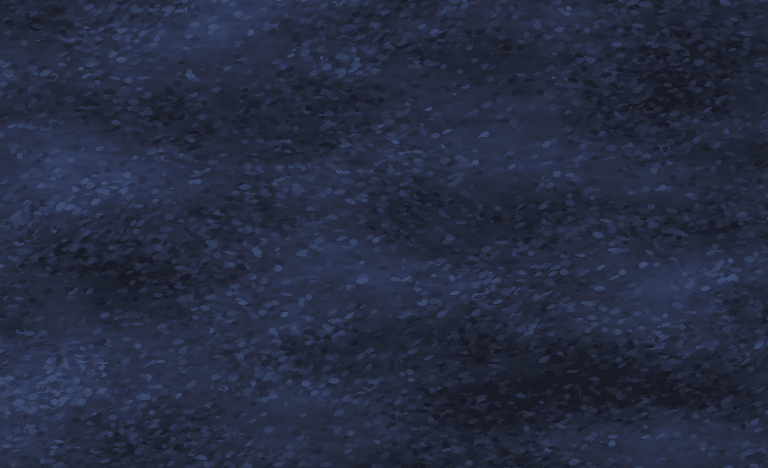
Reproduce this texture procedurally as a Shadertoy shader.

```glsl
const vec3 DEEP   = vec3(0.09, 0.10, 0.145);
const vec3 DARK   = vec3(0.12, 0.14, 0.20);
const vec3 MIDDLE = vec3(0.15, 0.17, 0.25);
const vec3 BLUE   = vec3(0.17, 0.20, 0.31);
const vec3 PALE   = vec3(0.20, 0.25, 0.38);
const vec3 BRIGHT = vec3(0.24, 0.30, 0.45);

// Lengths are in canvas heights.
const int   LAYERS       = 6;
const vec2  CELL         = vec2(0.025, 0.0145);
const vec2  DAB_RADIUS   = vec2(0.0122, 0.0064);
const float DAB_POINT    = 1.75;             // 1 = rhombus, 2 = ellipse
const float DAB_TILT     = 0.16;
const float TILT_DRIFT   = 0.4;
const float TILT_SPREAD  = 0.8;
const vec2  DAB_LIGHT    = vec2(-0.28, 0.55); // darkest and lightest offset
const vec2  DAB_OPACITY  = vec2(0.45, 0.95);
const vec2  DAB_DENSITY  = vec2(0.10, 0.50);  // sparse and crowded areas
const vec2  CLOUD_SCALE  = vec2(1.7, 4.6);
const vec2  PATCH_SCALE  = vec2(3.2, 5.5);
const vec2  SMUDGE_SCALE = vec2(20.0, 52.0);
const float BASE_LIGHT   = 0.43;
const float CLOUD_GAIN   = 0.64;
const float SMUDGE_GAIN  = 0.20;
const float CROWD_SHADE  = 0.10;
const float LEFT_GLOW    = 0.14;

vec4 hash4(vec2 p) {
    vec4 q = fract(p.xyxy * vec4(0.1031, 0.1030, 0.0973, 0.1099));
    q += dot(q, q.wzxy + 33.33);
    return fract((q.xxyz + q.yzzw) * q.zywx);
}

float gradientDot(vec2 cell, vec2 offset) {
    float angle = 6.2832 * hash4(cell + 71.0).x;
    return dot(vec2(cos(angle), sin(angle)), offset);
}

float gradientNoise(vec2 p) {
    vec2 i = floor(p), f = fract(p);
    vec2 u = f * f * f * (f * (f * 6.0 - 15.0) + 10.0);
    vec2 e = vec2(1.0, 0.0);
    float low  = mix(gradientDot(i, f), gradientDot(i + e, f - e), u.x);
    float high = mix(gradientDot(i + e.yx, f - e.yx), gradientDot(i + 1.0, f - 1.0), u.x);
    return 1.4 * mix(low, high, u.y);
}

float fbm(vec2 p) {
    float sum = 0.0, gain = 0.6;
    for (int i = 0; i < 4; i++) {
        sum += gain * gradientNoise(p);
        p = p * 2.03 + 17.3;
        gain *= 0.5;
    }
    return sum;
}

// Soft-edged rounded dab, 1 inside.
float dabMask(vec2 p, vec2 radius, float tilt) {
    float c = cos(tilt), s = sin(tilt);
    vec2 q = abs(vec2(c * p.x + s * p.y, c * p.y - s * p.x)) / radius;
    return 1.0 - smoothstep(0.75, 1.15, pow(q.x, DAB_POINT) + pow(q.y, DAB_POINT));
}

// Paints one jittered grid of dabs over the given light level.
float paintLayer(float light, vec2 p, float ground, float density, float tilt, float layer) {
    vec2 grid = p / CELL + layer * vec2(5.37, 9.61);
    vec2 home = floor(grid);
    for (int y = -1; y <= 1; y++)
    for (int x = -1; x <= 1; x++) {
        vec2 cell = home + vec2(x, y);
        vec4 place = hash4(cell + layer * 37.0);
        vec4 style = hash4(cell + layer * 53.0 + 211.0);
        if (place.z > density) continue;
        vec2 delta = (grid - cell - place.xy) * CELL;
        vec2 radius = DAB_RADIUS * mix(vec2(0.5), vec2(1.15), vec2(place.w, style.z));
        float mask = dabMask(delta, radius, tilt + (style.w - 0.5) * TILT_SPREAD);
        float target = ground + mix(DAB_LIGHT.x, DAB_LIGHT.y, pow(style.x, 1.2));
        light = mix(light, target, mask * mix(DAB_OPACITY.x, DAB_OPACITY.y, style.y));
    }
    return light;
}

vec3 ramp(float light) {
    float t = clamp(light, 0.0, 1.0) * 5.0;
    vec3 color = mix(DEEP, DARK, clamp(t, 0.0, 1.0));
    color = mix(color, MIDDLE, clamp(t - 1.0, 0.0, 1.0));
    color = mix(color, BLUE, clamp(t - 2.0, 0.0, 1.0));
    color = mix(color, PALE, clamp(t - 3.0, 0.0, 1.0));
    return mix(color, BRIGHT, clamp(t - 4.0, 0.0, 1.0));
}

void mainImage(out vec4 fragColor, in vec2 fragCoord) {
    vec2 p = fragCoord / iResolution.y;
    float across = fragCoord.x / iResolution.x;

    // Dabs gather in patches and lean together
    float crowding = smoothstep(-0.4, 0.35, fbm(p * PATCH_SCALE + 41.0));
    float density = mix(DAB_DENSITY.x, DAB_DENSITY.y, crowding);
    float tilt = DAB_TILT + TILT_DRIFT * gradientNoise(p * 2.5 + 9.0);

    // Broad horizontal clouds, lighter at the left and shaded between crowded dabs
    float ground = BASE_LIGHT + CLOUD_GAIN * fbm(p * CLOUD_SCALE + 3.7);
    ground += LEFT_GLOW * (0.5 - across) - CROWD_SHADE * crowding;
    float light = ground + SMUDGE_GAIN * fbm(p * SMUDGE_SCALE);

    for (int i = 0; i < LAYERS; i++)
        light = paintLayer(light, p, ground, density, tilt, float(i) + 1.0);

    fragColor = vec4(ramp(light), 1.0);
}
```
